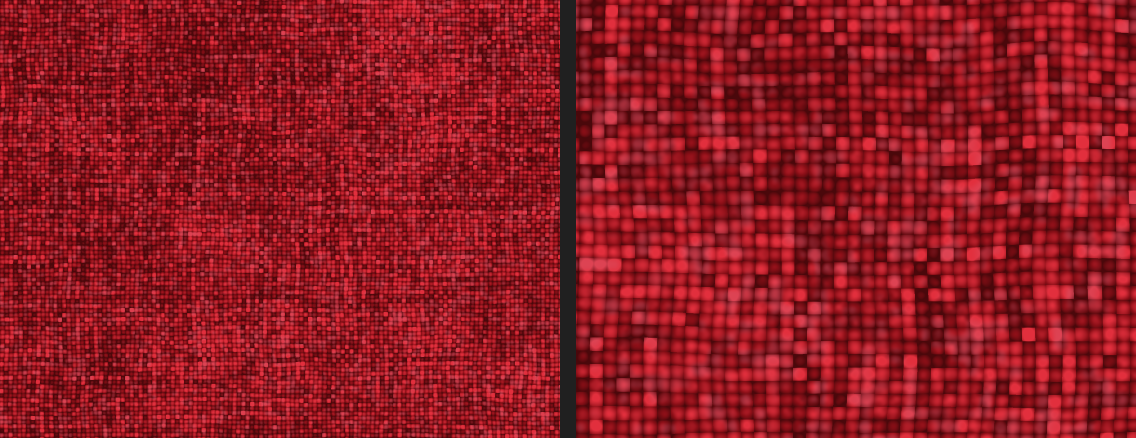
Left, the full canvas; right, a detail of the centre.
A WebGL 1 fragment shader for this texture:

```glsl
precision highp float;
// Red melange cloth: a fine plain weave with uneven dark and bright yarns.
uniform vec2 u_resolution;

const float THREADS = 98.0;        // threads over the canvas height
const float WOBBLE = 0.55;         // drift of the threads, in thread widths
const float RELIEF = 0.85;         // shading of the weave
const float MELANGE = 1.15;        // tone change along the yarns
const float CLOUDS = 0.22;         // broad patches
const float GRAIN = 0.22;          // fibre speckle
const float SIDE_LIGHT = 0.09;     // left to right brightening
const float MEAN_HEIGHT = 0.63;
const vec3 DARK_RED = vec3(0.29, 0.030, 0.042);
const vec3 MID_RED = vec3(0.55, 0.060, 0.092);
const vec3 LIGHT_RED = vec3(0.83, 0.165, 0.215);
const vec3 DUSTY_TINT = vec3(-0.02, 0.075, 0.085);
const float PI = 3.14159265;

float hash(vec2 p) {
  vec3 v = fract(vec3(p.xyx) * 0.1031);
  v += dot(v, v.yzx + 33.33);
  return fract((v.x + v.y) * v.z);
}

float noise(vec2 p) {
  vec2 cell = floor(p);
  vec2 f = fract(p);
  f = f * f * (3.0 - 2.0 * f);
  float low = mix(hash(cell), hash(cell + vec2(1.0, 0.0)), f.x);
  float high = mix(hash(cell + vec2(0.0, 1.0)), hash(cell + vec2(1.0, 1.0)), f.x);
  return mix(low, high, f.y);
}

// Tone of one yarn: its own dye, long slubs and short flecks.
float yarnTone(float thread, float along, float seed) {
  float dye = hash(vec2(thread, seed)) - 0.5;
  float slub = noise(vec2(thread + seed, along * 0.11 + seed)) - 0.5;
  float fleck = noise(vec2(thread + 2.0 * seed, along * 0.65 + seed)) - 0.5;
  return 0.24 * dye + 0.5 * slub + 0.6 * fleck;
}

vec3 redRamp(float tone) {
  vec3 color = mix(DARK_RED, MID_RED, clamp(tone * 2.0, 0.0, 1.0));
  return mix(color, LIGHT_RED, clamp(tone * 2.0 - 1.0, 0.0, 1.2));
}

vec3 cloth(vec2 uv) {
  vec2 q = uv * THREADS;
  q += WOBBLE * (vec2(noise(q * 0.13 + 11.0), noise(q * 0.13 + 57.0)) - 0.5);
  vec2 id = floor(q);
  vec2 f = q - id - 0.5;

  // Warp and weft rise and dip in turn.
  float side = 1.0 - 2.0 * mod(id.x + id.y, 2.0);
  vec2 rise = side * vec2(cos(PI * f.y), -cos(PI * f.x));
  vec2 roundness = 1.0 - 4.0 * f * f;
  vec2 height = 0.5 * rise + 0.5 * roundness;
  float weftOnTop = smoothstep(-0.15, 0.15, height.y - height.x);

  float warp = yarnTone(id.x, q.y, 17.0);
  float weft = yarnTone(id.y, q.x, 171.0);
  float tone = 0.5 + MELANGE * mix(warp, weft, weftOnTop);
  tone += RELIEF * (mix(height.x, height.y, weftOnTop) - MEAN_HEIGHT);
  tone += CLOUDS * (noise(q * 0.07 + 5.0) - 0.5);
  tone += GRAIN * (noise(q * 2.3 + 31.0) - 0.5);
  tone += SIDE_LIGHT * (uv.x - 0.64);

  float dust = noise(q * 0.9 + 83.0);
  return redRamp(tone) + DUSTY_TINT * smoothstep(0.4, 0.9, dust) * smoothstep(0.1, 0.6, tone);
}

void main() {
  // Four samples per pixel smooth the thread edges.
  vec3 sum = vec3(0.0);
  for (int i = 0; i < 2; i++) {
    for (int j = 0; j < 2; j++) {
      vec2 offset = vec2(float(i), float(j)) * 0.5 - 0.25;
      sum += cloth((gl_FragCoord.xy + offset) / u_resolution.y);
    }
  }
  gl_FragColor = vec4(clamp(sum * 0.25, 0.0, 1.0), 1.0);
}
```
